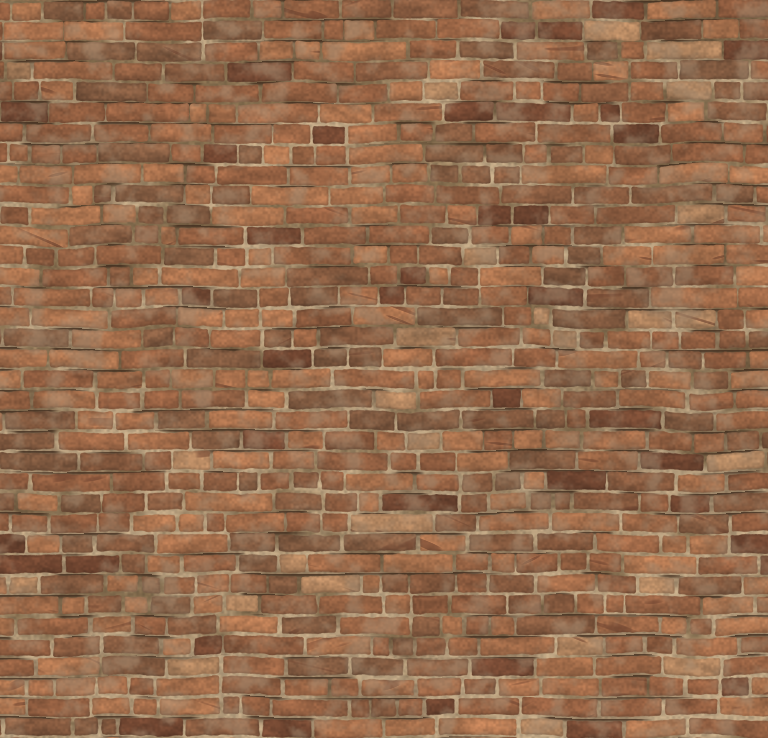
This texture is drawn by a Shadertoy shader. Its source:

```glsl
// Weathered brick wall: 36 uneven courses of long and short bricks in sandy mortar.

const float COURSES = 36.0;          // rows up the canvas
const float BRICKS = 12.0;           // long bricks per row, before splitting
const float JOINT_JITTER = 0.42;     // sideways scatter of the upright joints
const float SHORT_SHARE = 0.33;      // share of long bricks split into two short ones
const float MORTAR_HALF = 0.075;     // half the joint width, in course heights
const float CORNER = 0.10;
const float ROUGHNESS = 0.13;
const float COURSE_WOBBLE = 0.20;

const vec3 RUST   = vec3(0.565, 0.365, 0.250);
const vec3 ORANGE = vec3(0.675, 0.455, 0.310);
const vec3 BROWN  = vec3(0.500, 0.350, 0.250);
const vec3 BUFF   = vec3(0.710, 0.545, 0.395);
const vec3 BURNT  = vec3(0.420, 0.255, 0.180);
const vec3 DUST   = vec3(0.650, 0.545, 0.440);
const vec3 MORTAR_LIGHT = vec3(0.730, 0.635, 0.505);
const vec3 MORTAR_DARK  = vec3(0.510, 0.420, 0.300);
const vec3 CREVICE = vec3(0.260, 0.180, 0.120);

float hash(vec2 p) {
    vec3 q = fract(p.xyx * vec3(0.1031, 0.1030, 0.0973));
    q += dot(q, q.yzx + 33.33);
    return fract((q.x + q.y) * q.z);
}

float noise(vec2 p) {
    vec2 i = floor(p), f = fract(p);
    f = f * f * (3.0 - 2.0 * f);
    return mix(mix(hash(i), hash(i + vec2(1, 0)), f.x),
               mix(hash(i + vec2(0, 1)), hash(i + vec2(1, 1)), f.x), f.y);
}

float fbm(vec2 p) {
    float sum = 0.0, amp = 0.533;
    for (int k = 0; k < 4; k++) {
        sum += amp * noise(p);
        p = mat2(1.6, 1.2, -1.2, 1.6) * p + 7.3;
        amp *= 0.5;
    }
    return sum;
}

// Position of upright joint i in a row, in long-brick lengths.
float joint(float i, float row) {
    return i + JOINT_JITTER * (hash(vec2(mod(i, BRICKS), row + 50.0)) - 0.5);
}

float roundedBox(vec2 p, vec2 halfSize, float radius) {
    vec2 d = abs(p) - halfSize + radius;
    return length(max(d, 0.0)) + min(max(d.x, d.y), 0.0) - radius;
}

vec3 brickColor(vec2 id, vec2 p) {
    float tone = hash(id + 11.0), rare = hash(id + 23.0);
    vec3 color = mix(BROWN, RUST, smoothstep(0.0, 0.4, tone));
    color = mix(color, ORANGE, smoothstep(0.35, 0.95, tone));
    color = mix(color, BUFF, 0.8 * step(0.94, rare));
    color = mix(color, BURNT, 0.8 * step(rare, 0.05));

    // Fired blotches, slanted streaks, fine grain and pale dust
    vec2 offset = 40.0 * vec2(hash(id + 31.0), hash(id + 37.0));
    float slant = mix(-0.5, 0.5, hash(id + 41.0));
    float blotch = fbm(p * vec2(0.8, 1.6) + offset);
    float streak = noise(vec2(p.x * 0.6, (p.y + slant * p.x) * 3.5) + offset);
    color *= 1.0 + 0.38 * (blotch - 0.5) + 0.15 * (streak - 0.5);
    color *= 1.0 + 0.16 * (noise(p * 8.0) - 0.5);
    float scar = smoothstep(0.82, 0.95, streak) * step(0.65, hash(id + 43.0));
    color = mix(color, BURNT, 0.6 * scar);
    return mix(color, DUST, 0.55 * smoothstep(0.42, 0.80, fbm(p * 1.1 + 90.0)));
}

void mainImage(out vec4 fragColor, in vec2 fragCoord) {
    vec2 uv = fragCoord / iResolution.xy;
    vec2 p = fragCoord / iResolution.y * COURSES;   // one unit = one course
    float pixel = COURSES / iResolution.y;
    float brickLength = COURSES * iResolution.x / iResolution.y / BRICKS;

    // Course and brick under this point
    float y = p.y + COURSE_WOBBLE * (noise(p * vec2(0.35, 0.25)) - 0.5);
    float row = floor(y), rowY = y - row;
    float shift = 0.5 * mod(row, 2.0) + 0.45 * hash(vec2(row, 5.0));
    float x = uv.x * BRICKS + shift;
    float i = floor(x);
    if (x < joint(i, row)) i -= 1.0;
    else if (x >= joint(i + 1.0, row)) i += 1.0;
    float left = joint(i, row), right = joint(i + 1.0, row);
    vec2 id = vec2(mod(i, BRICKS), row);
    if (hash(id + 61.0) < SHORT_SHARE) {
        float middle = mix(left, right, mix(0.38, 0.62, hash(id + 67.0)));
        if (x < middle) right = middle;
        else { left = middle; id.x += 100.0; }
    }

    // Worn brick outline
    float gap = MORTAR_HALF * mix(0.55, 1.35, hash(id + 71.0)) * mix(1.15, 0.8, uv.y);
    vec2 halfSize = vec2(0.5 * (right - left) * brickLength, 0.5) - gap;
    vec2 local = vec2((x - 0.5 * (left + right)) * brickLength, rowY - 0.5);
    local.y += 0.05 * (hash(id + 73.0) - 0.5) + 0.03 * local.x * (hash(id + 79.0) - 0.5);
    float edge = roundedBox(local, halfSize, CORNER);
    edge += ROUGHNESS * (fbm(p * 2.2) - 0.48);
    float face = 1.0 - smoothstep(-0.8 * pixel, 0.8 * pixel, edge);

    // Mortar is paler low on the wall, with broken dark gaps under bricks
    float sand = fbm(p * vec2(0.5, 0.8) + 17.0) + 0.25 * (0.5 - uv.y);
    vec3 mortar = mix(MORTAR_DARK, MORTAR_LIGHT, smoothstep(0.25, 0.65, sand));
    mortar *= 1.0 + 0.2 * (noise(p * 7.0) - 0.5);
    float under = smoothstep(0.80, 0.98, rowY);
    float broken = smoothstep(0.48, 0.72, noise(p * vec2(0.55, 0.9) + 29.0));
    mortar = mix(mortar, CREVICE, broken * mix(0.25, 0.85, under));

    // Brick faces, lit above and shaded below
    vec3 brick = brickColor(id, p);
    brick *= 1.0 + 0.10 * local.y - 0.10 * smoothstep(-0.16, 0.0, edge);
    vec3 color = mix(mortar, brick, face);
    color *= 1.0 + 0.12 * (fbm(uv * 5.0 + 3.0) - 0.5);
    fragColor = vec4(clamp(color, 0.0, 1.0), 1.0);
}
```
